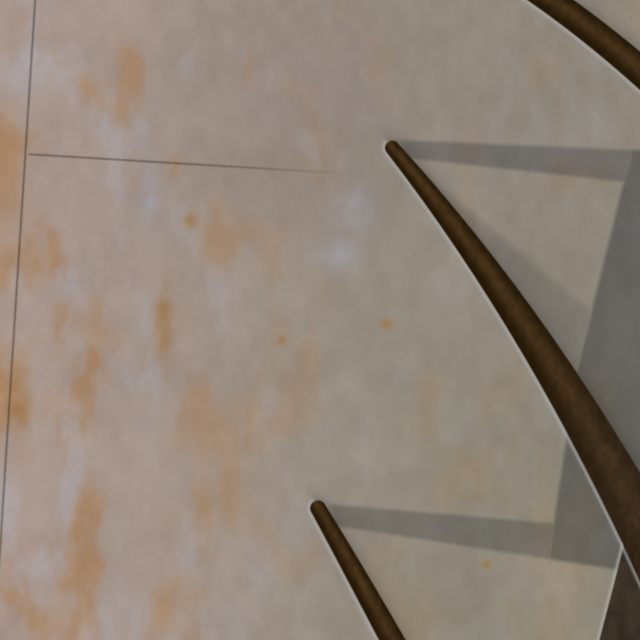
Reproduce this texture procedurally as a three.js fragment shader.

```glsl
// Stained plaster wall with faint panel seams, crossed by curved dark rods and their shadows.
// Layered noise makes the stains, tapered Bezier strokes make the rods,
// and soft half-planes are combined into the shadow bands.
varying vec2 vUv;

float hash(vec2 p) {
  vec3 q = fract(p.xyx * 0.1031);
  q += dot(q, q.yzx + 33.33);
  return fract((q.x + q.y) * q.z);
}

float noise(vec2 p) {
  vec2 i = floor(p), f = fract(p);
  f = f * f * (3.0 - 2.0 * f);
  return mix(mix(hash(i), hash(i + vec2(1, 0)), f.x),
             mix(hash(i + vec2(0, 1)), hash(i + vec2(1, 1)), f.x), f.y);
}

float fbm(vec2 p) {
  float sum = 0.0, amp = 0.5;
  for (int i = 0; i < 5; i++) {
    sum += amp * noise(p);
    p = mat2(1.6, 1.2, -1.2, 1.6) * p + 7.3;
    amp *= 0.5;
  }
  return sum;
}

float soft(float d, float w) { return smoothstep(-w, w, d); }

float spot(vec2 p, vec2 c, vec2 r) {
  vec2 d = (p - c) / r;
  return exp(-dot(d, d));
}

vec2 bezier(vec2 a, vec2 b, vec2 c, float t) {
  return mix(mix(a, b, t), mix(b, c, t), t);
}

// x: signed distance to the tapered stroke, y: offset across it, positive on the right
vec2 rod(vec2 p, vec2 a, vec2 b, vec2 c, float r0, float r1) {
  vec2 best = vec2(9.0), from = a;
  for (int i = 1; i <= 16; i++) {
    vec2 to = bezier(a, b, c, float(i) / 16.0);
    vec2 e = to - from, q = p - from;
    float h = clamp(dot(q, e) / dot(e, e), 0.0, 1.0);
    float r = mix(r0, r1, (float(i) - 1.0 + h) / 16.0);
    float d = length(q - e * h) - r;
    if (d < best.x) best = vec2(d, (q.y * e.x - q.x * e.y) / length(e) / r);
    from = to;
  }
  return best;
}

vec3 paintRod(vec3 col, vec2 s, vec2 p) {
  float left = soft(-s.y, 0.5);
  col *= 1.0 - 0.16 * exp(-max(s.x, 0.0) * 90.0) * (1.0 - left);
  col = mix(col, vec3(0.66, 0.67, 0.68), 0.6 * left * exp(-pow((s.x - 0.003) / 0.003, 2.0)));
  vec3 wood = mix(vec3(0.13, 0.085, 0.02), vec3(0.27, 0.19, 0.10), exp(-pow((s.y - 0.1) / 0.6, 2.0)));
  wood = mix(wood, vec3(0.23, 0.18, 0.14), 0.55 * soft(p.x - 0.9, 0.12) * soft(0.5 - p.y, 0.2));
  wood *= 0.9 + 0.2 * noise(p * vec2(160.0, 90.0));
  return mix(col, wood, soft(-s.x, 0.002));
}

vec3 plaster(vec2 p) {
  vec3 col = mix(vec3(0.655, 0.585, 0.545), vec3(0.56, 0.53, 0.485), smoothstep(0.0, 0.85, p.x));
  col = mix(col, vec3(0.55, 0.53, 0.46), 0.5 * soft(0.4 - p.y, 0.35) * soft(p.x - 0.55, 0.3));
  col = mix(col, vec3(0.55, 0.50, 0.48), 0.5 * spot(p, vec2(0.47, 0.86), vec2(0.2, 0.16)));
  // Ochre stains and pale streaks, stronger on the left
  float fade = mix(1.0, 0.3, smoothstep(0.05, 0.6, p.x));
  float stain = smoothstep(0.5, 0.75, fbm(p * vec2(15.0, 8.0) + 3.0));
  col = mix(col, vec3(0.66, 0.48, 0.31), 0.6 * fade * stain);
  float pale = smoothstep(0.52, 0.78, fbm(p * vec2(17.0, 9.0) + 41.0));
  col = mix(col, vec3(0.66, 0.65, 0.68), 0.55 * fade * pale);
  float bloom = spot(p, vec2(0.56, 0.675), vec2(0.025, 0.035)) + spot(p, vec2(0.525, 0.6), vec2(0.03, 0.025))
              + spot(p, vec2(0.235, 0.69), vec2(0.015, 0.05)) + spot(p, vec2(0.22, 0.8), vec2(0.015, 0.03));
  col = mix(col, vec3(0.63, 0.63, 0.67), 0.6 * bloom * (0.5 + noise(p * 60.0)));
  float rust = spot(p, vec2(0.255, 0.5), vec2(0.014, 0.06)) + spot(p, vec2(0.297, 0.655), vec2(0.012))
             + spot(p, vec2(0.44, 0.468), vec2(0.008)) + spot(p, vec2(0.605, 0.492), vec2(0.01))
             + spot(p, vec2(0.03, 0.37), vec2(0.02, 0.05)) + spot(p, vec2(0.76, 0.118), vec2(0.007));
  col = mix(col, vec3(0.60, 0.44, 0.25), 0.55 * rust * (0.4 + noise(p * 50.0)));
  col += 0.05 * (fbm(p * vec2(45.0, 32.0)) - 0.5) + 0.05 * (fbm(p * 7.0) - 0.5);
  // Panel seams
  float upright = abs(p.x - 0.055 + 0.064 * (1.0 - p.y));
  float level = abs(p.y - 0.759 + 0.061 * (p.x - 0.045));
  float seam = exp(-pow(upright / 0.002, 2.0)) * 0.3;
  seam += exp(-pow(level / 0.002, 2.0)) * 0.28 * soft(p.x - 0.045, 0.003) * (1.0 - smoothstep(0.25, 0.6, p.x));
  return col * (1.0 - seam);
}

void main() {
  vec2 p = vUv;
  vec2 upper = rod(p, vec2(0.80, 1.04), vec2(0.92, 0.965), vec2(1.05, 0.845), 0.020, 0.023);
  vec2 middle = rod(p, vec2(0.613, 0.769), vec2(0.853, 0.484), vec2(1.042, 0.102), 0.011, 0.042);
  vec2 lower = rod(p, vec2(0.497, 0.206), vec2(0.550, 0.115), vec2(0.632, -0.035), 0.012, 0.019);
  vec3 col = plaster(p);

  // Shadows: two bands joined by a broad one along the right side
  float w = 0.005;
  float top = soft(0.781 - 0.042 * (p.x - 0.625) - p.y, w);
  float bottom = soft(p.y - 0.177 + 0.156 * (p.x - 0.534), w);
  float dy = p.y - 0.42;
  float side = soft(p.x - 0.901 - max(0.25 * dy, 0.15 * dy), w) * top * bottom;
  float band1 = top * soft(p.y - 0.753 + 0.11 * (p.x - 0.638), w) * soft(p.x - 0.625, 0.012);
  float band2 = bottom * soft(0.212 - 0.085 * (p.x - 0.514) - p.y, w) * soft(p.x - 0.515, 0.01);
  float wedge = soft(0.707 - 0.8235 * (p.x - 0.69) - p.y, 0.012) * step(0.0, middle.y) * top * step(0.3, p.y);
  float shade = max(max(side, 0.75 * band1), max(0.7 * band2, 0.4 * wedge));
  col *= mix(vec3(1.0), vec3(0.71, 0.73, 0.76), shade);

  // Dark post at the lower right with a bright left edge
  float post = p.x - 0.977 + 0.26 * (0.154 - p.y);
  float below = soft(0.16 - p.y, 0.008);
  col = mix(col, vec3(0.68, 0.68, 0.66), 0.6 * below * exp(-pow((post + 0.003) / 0.003, 2.0)));
  vec3 postCol = vec3(0.22, 0.19, 0.15) * (0.85 + 0.3 * noise(p * 70.0));
  col = mix(col, postCol, below * soft(post, 0.002));

  col = paintRod(col, upper, p);
  col = paintRod(col, lower, p);
  col = paintRod(col, middle, p);
  gl_FragColor = vec4(col, 1.0);
}
```
